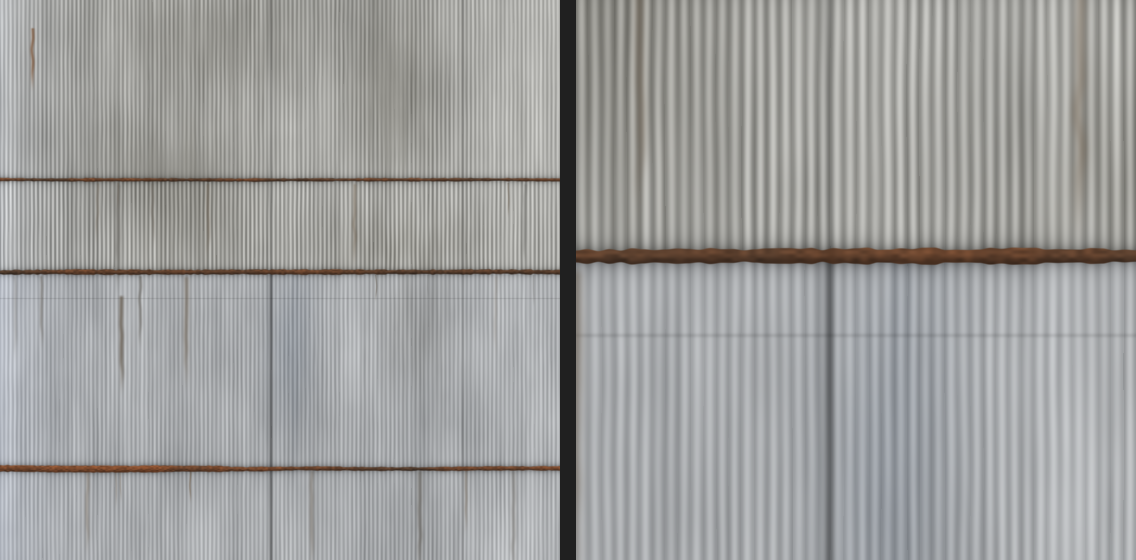
Left, the full canvas; right, a detail of the centre.
This texture is drawn by a WebGL 2 fragment shader. Its source:

```glsl
#version 300 es
precision highp float;
// Weathered corrugated metal wall: 132 narrow vertical ribs crossed by three
// rusty lap seams. Cosine ribs are modulated by stretched value noise, soft
// stains and hashed drips; each seam is a ragged band with a rust gradient.

uniform vec2 u_resolution;
out vec4 fragColor;

const float RIBS = 132.0;

float hash(vec2 p) {
  return fract(sin(dot(p, vec2(127.1, 311.7))) * 43758.5453);
}

float noise(vec2 p) {
  vec2 i = floor(p), f = fract(p);
  f = f * f * (3.0 - 2.0 * f);
  return mix(mix(hash(i), hash(i + vec2(1, 0)), f.x),
             mix(hash(i + vec2(0, 1)), hash(i + vec2(1, 1)), f.x), f.y);
}

float fbm(vec2 p) {
  float sum = 0.0, gain = 0.5;
  for (int i = 0; i < 4; i++) {
    sum += gain * noise(p);
    p = p * 2.03 + 17.3;
    gain *= 0.5;
  }
  return sum / 0.9375;
}

// Soft elliptical stain
float stain(vec2 p, vec2 center, vec2 radius) {
  vec2 d = (p - center) / radius;
  return exp(-dot(d, d));
}

// Thin vertical line that fades at its sides
float thread(float x, float center, float width) {
  float d = (x - center) / width;
  return exp(-d * d);
}

// Vertical run of dirt, hanging from top over a given length
float drip(vec2 p, float x, float top, float len, float width) {
  float along = (top - p.y) / len;
  float wobble = 0.003 * (noise(vec2(x * 91.0, p.y * 45.0)) - 0.5);
  float fade = smoothstep(0.0, 0.04, along) * (1.0 - smoothstep(0.55, 1.0, along));
  return fade * thread(p.x + wobble, x, width);
}

// Ragged rusty seam with a dark lower lip and a soft shadow
vec3 addSeam(vec3 color, vec2 p, float y, float halfWidth, float rust, float px) {
  float ragged = noise(vec2(p.x * 150.0, y * 70.0)) - 0.5;
  float patches = fbm(vec2(p.x * 12.0, y * 50.0));
  float d = p.y - y - 0.0015 * (noise(vec2(p.x * 9.0, y * 30.0)) - 0.5);
  float w = halfWidth * (0.8 + 0.4 * patches) + 0.0018 * ragged;
  float fringe = exp(-max(abs(d) - w, 0.0) / 0.0045);
  color *= 1.0 - 0.32 * fringe * (0.5 + patches * 0.6);
  vec3 umber = vec3(0.27, 0.20, 0.15), orange = vec3(0.49, 0.28, 0.16);
  float grain = noise(vec2(p.x * 210.0, p.y * 420.0));
  vec3 band = mix(umber, orange, clamp(rust + (patches - 0.5) * 1.3, 0.0, 1.0));
  band *= 0.82 + 0.36 * grain;
  band *= mix(0.68, 1.1, smoothstep(-w, w * 0.5, d));
  return mix(color, band, 0.95 * (1.0 - smoothstep(w - px, w + px, abs(d))));
}

void main() {
  vec2 p = gl_FragCoord.xy / u_resolution;
  float px = 1.0 / u_resolution.y;
  float upper = smoothstep(0.512, 0.516, p.y);
  float middle = upper * (1.0 - smoothstep(0.675, 0.681, p.y));

  // Base zinc: cool below, warmer above, pale bluish at the left edge
  vec3 color = mix(vec3(0.665, 0.675, 0.685), vec3(0.645, 0.645, 0.63), upper);
  color += vec3(0.08, 0.09, 0.115) * exp(-p.x * 13.0);
  color += 0.035 * smoothstep(0.8, 0.95, p.x);

  // Broad stains, frayed along the ribs
  float fray = noise(vec2(p.x * 130.0, p.y * 4.0)) - 0.5;
  vec2 q = p + vec2(0.0, 0.09 * fray);
  float warm = upper * (0.75 * stain(q, vec2(0.30, 0.70), vec2(0.14, 0.09))
    + 0.65 * stain(q, vec2(0.38, 0.94), vec2(0.18, 0.11))
    + 0.85 * stain(q, vec2(0.70, 0.84), vec2(0.08, 0.16))
    + 0.55 * stain(q, vec2(0.34, 0.59), vec2(0.10, 0.09))
    + 0.70 * stain(q, vec2(0.71, 0.56), vec2(0.13, 0.06)));
  warm += (1.0 - upper) * 0.75 * stain(q, vec2(0.74, 0.43), vec2(0.07, 0.12));
  float cool = (1.0 - upper) * stain(q, vec2(0.52, 0.38), vec2(0.04, 0.15));
  color -= vec3(0.105, 0.11, 0.12) * warm + vec3(0.12, 0.11, 0.095) * cool;
  color += 0.13 * (fbm(vec2(p.x * 9.0, p.y * 5.0) + 3.0) - 0.5);
  color += 0.10 * (fbm(vec2(p.x * 75.0, p.y * 5.0)) - 0.5);

  // Ribs, worn flat in places and each a little different
  float rib = p.x * RIBS + 0.12 * (noise(vec2(p.x * 60.0, p.y * 18.0)) - 0.5);
  float worn = upper * (1.0 - middle) * smoothstep(0.45, 0.85, warm + 0.5 * fray);
  float depth = mix(0.058, 0.075, upper) + 0.025 * middle;
  depth *= (1.0 - 0.6 * worn) * (0.65 + 0.7 * noise(vec2(floor(rib) * 0.7, p.y * 9.0)));
  depth *= smoothstep(1.5, 3.0, u_resolution.x / RIBS);
  color += depth * cos(6.2832 * (rib - 0.5));
  color += 0.035 * (hash(vec2(floor(rib), 4.0)) - 0.5);

  // Sheet joints and the faint horizontal crease
  color *= 1.0 - mix(0.34, 0.13, upper) * thread(p.x, 0.484, 0.0035);
  color *= 1.0 - 0.15 * thread(p.x, 0.827, 0.002);
  color *= 1.0 - 0.09 * thread(p.y, 0.467, 0.0013);

  // Dirt and rust runs below the seams
  for (int i = 0; i < 24; i++) {
    float k = float(i), h = hash(vec2(k, 8.0));
    float top = i % 3 == 0 ? 0.163 : (i % 3 == 1 ? 0.51 : 0.675);
    float run = drip(p, hash(vec2(k, 2.0)), top, 0.05 + 0.18 * h, 0.0015 + 0.003 * h);
    vec3 dirt = mix(vec3(0.39, 0.39, 0.38), vec3(0.46, 0.39, 0.31), hash(vec2(k, 5.0)));
    color = mix(color, dirt, run * (0.2 + 0.35 * hash(vec2(k, 6.0))));
  }
  color = mix(color, vec3(0.38, 0.34, 0.29), 0.7 * drip(p, 0.217, 0.475, 0.19, 0.004));
  color = mix(color, vec3(0.48, 0.33, 0.22), 0.7 * drip(p, 0.058, 0.952, 0.12, 0.003));

  // Lap seams; the lowest is broad and orange on its left part
  float left = 1.0 - smoothstep(0.39, 0.42, p.x);
  color = addSeam(color, p, 0.679, 0.0026, 0.35, px);
  color = addSeam(color, p, 0.514, 0.0040, 0.22, px);
  color = addSeam(color, p, 0.163, 0.0034 + 0.0022 * left, 0.5 + 0.3 * left, px);
  fragColor = vec4(clamp(color, 0.0, 1.0), 1.0);
}
```
